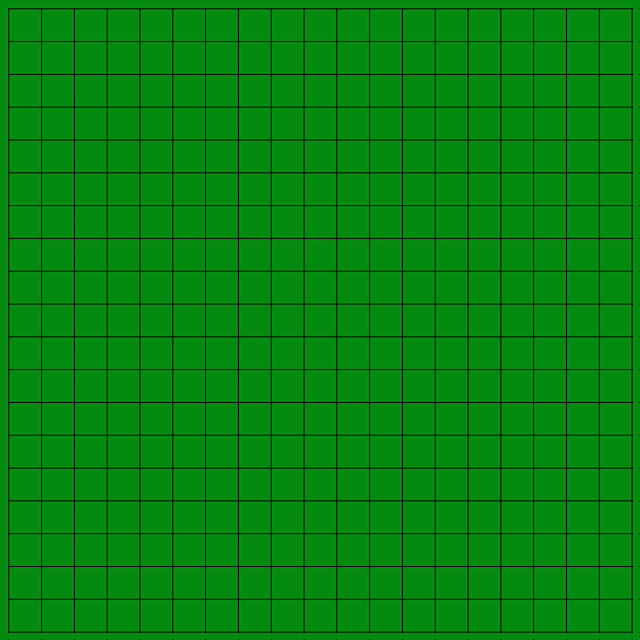
A WebGL 1 fragment shader for this pattern:

```glsl
precision highp float;
uniform vec2 u_resolution;

// Pixel coverage of a band of the given width, at a distance from its centre line.
float bandCoverage(float dist, float width, float pixel) {
  float cover = (0.5 * width - abs(dist)) / pixel + 0.5;
  return clamp(cover, 0.0, min(1.0, width / pixel));
}

// Distance to the nearest of the 20 evenly spaced lines on one axis.
float lineDistance(float across) {
  float index = clamp(floor((across - 0.0137) / 0.05126 + 0.5), 0.0, 19.0);
  return abs(across - 0.0137 - index * 0.05126);
}

// Extent along a line: the main run, then a short tick at the far border.
float lineExtent(float along, float pixel) {
  float run = bandCoverage(along - 0.5011, 0.9762, pixel);
  float tick = bandCoverage(along - 1.0, 0.004, pixel);
  return max(run, 0.7 * tick);
}

void main() {
  float pixel = 1.0 / min(u_resolution.x, u_resolution.y);
  vec2 uv = gl_FragCoord.xy / u_resolution;
  uv.y = 1.0 - uv.y;

  vec2 dist = vec2(lineDistance(uv.x), lineDistance(uv.y));
  vec2 extent = vec2(lineExtent(uv.y, pixel), lineExtent(uv.x, pixel));

  // Faint bright fringe on both sides of each line
  vec2 fringe = extent * vec2(bandCoverage(dist.x - 0.0029, 0.0015, pixel),
                              bandCoverage(dist.y - 0.0029, 0.0015, pixel));
  vec3 color = mix(vec3(0.01, 0.54, 0.06), vec3(0.01, 0.59, 0.06), max(fringe.x, fringe.y));

  // Thin black grid lines
  vec2 ink = extent * vec2(bandCoverage(dist.x, 0.00152, pixel),
                           bandCoverage(dist.y, 0.00152, pixel));
  color *= (1.0 - ink.x) * (1.0 - ink.y);

  gl_FragColor = vec4(color, 1.0);
}
```
